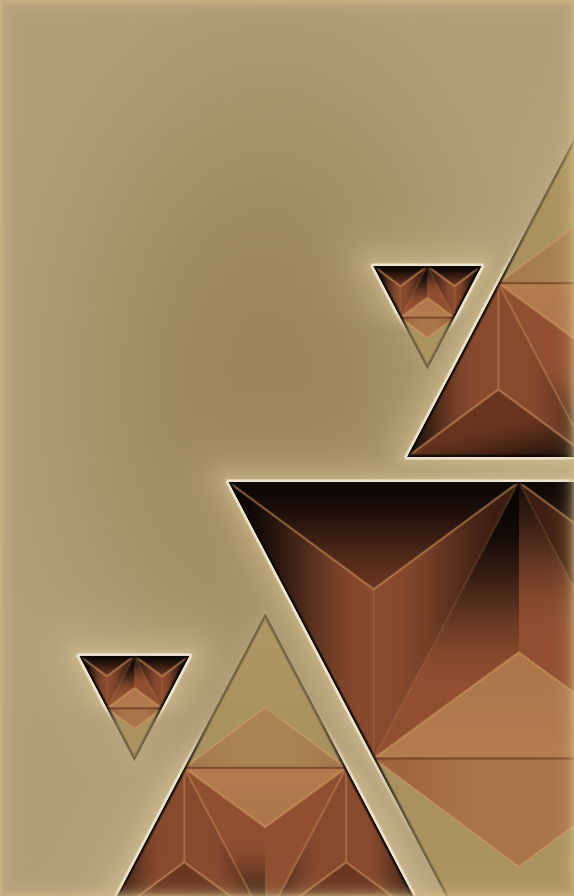
Give the GLSL for this background, as a WebGL 1 fragment shader.

```glsl
precision highp float;
// Faceted copper triangles with glowing rims on a soft olive-beige backdrop.

uniform vec2 u_resolution;

#define SLOPE 0.525        // half base divided by height
#define FOLD_WIDTH 0.0021
#define RIM_WIDTH 0.0036
#define GLOW_REACH 0.021
#define GLOW_STRENGTH 0.62
#define FRAME_REACH 0.0065
#define FRAME_STRENGTH 0.65

const vec3 BLACK = vec3(0.045, 0.025, 0.018);
const vec3 UMBER = vec3(0.36, 0.18, 0.105);
const vec3 RUST = vec3(0.57, 0.31, 0.19);
const vec3 COPPER = vec3(0.67, 0.46, 0.29);
const vec3 TAN = vec3(0.66, 0.57, 0.37);
const vec3 OLIVE = vec3(0.61, 0.53, 0.355);
const vec3 BEIGE = vec3(0.69, 0.62, 0.475);
const vec3 CREAM = vec3(0.86, 0.78, 0.60);
const vec3 RIM = vec3(0.95, 0.92, 0.84);

float segmentDistance(vec2 p, vec2 a, vec2 b) {
  vec2 ab = b - a;
  return length(p - a - ab * clamp(dot(p - a, ab) / dot(ab, ab), 0.0, 1.0));
}

// Fold between two points given in facet units: half base and height are 1.
float fold(vec2 p, vec2 a, vec2 b) {
  vec2 unit = vec2(SLOPE, 1.0);
  return segmentDistance(p, a * unit, b * unit);
}

// Facet colour; a = distance from the axis, v = height from base to apex.
vec3 facetColor(float a, float v, float side, float lift) {
  if (v > 0.5) {                                   // pale tip
    vec3 upper = mix(COPPER, RUST, 0.5 * smoothstep(0.1, 0.5, a));
    upper = mix(upper, TAN, lift * 5.0);
    return v < 0.696 - 0.392 * a ? upper : mix(TAN * 0.95, TAN * 1.04, v);
  }
  if (a < v) {                                     // central pyramid
    if (v > 0.308 + 0.384 * a) return mix(COPPER * 0.94, COPPER * 1.05, v * 2.0);
    float light = v + lift + 0.10 * step(0.0, side);
    return mix(BLACK, RUST, smoothstep(0.04, 0.38, light));
  }
  if (v < 0.194 - 0.388 * abs(a - 0.5)) {          // base facet
    float light = v + lift * (0.4 + 1.2 * a);
    return mix(BLACK, UMBER * 1.15, smoothstep(-0.01, 0.21, light));
  }
  if (a > 0.5) return mix(RUST * 0.93, BLACK, smoothstep(0.52, 0.98, a - lift));
  return mix(UMBER * 0.65, RUST * 0.93, smoothstep(0.05, 0.45, a + lift));
}

// Adds one triangle: base centre, height, and direction (1 up, -1 down).
void addTriangle(vec2 p, vec2 base, float size, float dir,
                 inout vec3 face, inout float cover, inout vec2 light) {
  float px = 1.0 / u_resolution.y;
  vec2 q = (p - base) * vec2(1.0, dir) / size;
  float side = q.x;
  q.x = abs(q.x);
  float a = q.x / SLOPE;
  float v = q.y;
  float lift = 0.05 + 0.05 * dir;

  // Signed distance to the outline
  vec2 corner = vec2(SLOPE, 0.0);
  float edge = min(segmentDistance(q, vec2(0.0), corner),
                   segmentDistance(q, corner, vec2(0.0, 1.0))) * size;
  float d = (v > 0.0 && a < 1.0 - v) ? -edge : edge;
  float body = 1.0 - smoothstep(0.42, 0.68, v);

  // Halo and bright rim, strongest around the dark half
  float outside = max(d, 0.0);
  float halo = exp(-outside / GLOW_REACH) * mix(0.3, 1.0, body);
  float rim = (1.0 - smoothstep(RIM_WIDTH * 0.5, RIM_WIDTH + px * 0.5, outside)) * body;
  light = max(light, vec2(halo, rim));

  // Facets, then bright folds
  vec3 color = facetColor(a, v, side, lift);
  vec2 knee = vec2(0.5, 0.194);
  vec2 waist = vec2(0.5);
  float crease = min(fold(q, knee, vec2(0.0)), fold(q, knee, vec2(1.0, 0.0)));
  crease = min(crease, fold(q, vec2(0.0, 0.308), waist));
  crease = min(crease, fold(q, vec2(0.0, 0.696), waist));
  float faint = min(fold(q, knee, waist), fold(q, vec2(0.0), waist));
  float bright = 1.0 - smoothstep(0.0003, FOLD_WIDTH, crease * size);
  float soft = 1.0 - smoothstep(0.0003, FOLD_WIDTH, faint * size);
  color = mix(color, vec3(0.82, 0.60, 0.38), max(bright * 0.55, soft * (0.15 + 3.0 * lift * 0.8)));

  // Dark waist seam and inner outline
  float seam = 1.0 - smoothstep(0.0003, FOLD_WIDTH, fold(q, vec2(0.0, 0.5), waist) * size);
  color = mix(color, UMBER, seam * 0.6);
  float outline = 1.0 - smoothstep(0.001, 0.0042, edge);
  color = mix(color, BLACK, outline * mix(0.35, 0.9, body));

  float inside = 1.0 - smoothstep(-0.5 * px, 0.5 * px, d);
  face = mix(face, color, inside);
  cover = max(cover, inside);
}

void main() {
  vec2 p = gl_FragCoord.xy / u_resolution.y;
  float width = u_resolution.x / u_resolution.y;

  // Backdrop: olive centre fading to beige
  float r = length((p - vec2(0.47 * width, 0.57)) * vec2(1.5, 0.95));
  vec3 color = mix(OLIVE, BEIGE, smoothstep(0.05, 0.5, r));

  // Triangles, anchored to the canvas width
  vec2 s = vec2(p.x * 0.6406 / width, p.y);
  vec3 face = BLACK;
  float cover = 0.0;
  vec2 light = vec2(0.0);
  addTriangle(s, vec2(0.579, 0.462), 0.617, -1.0, face, cover, light);
  addTriangle(s, vec2(0.658, 0.490), 0.388, 1.0, face, cover, light);
  addTriangle(s, vec2(0.296, -0.029), 0.344, 1.0, face, cover, light);
  addTriangle(s, vec2(0.477, 0.703), 0.115, -1.0, face, cover, light);
  addTriangle(s, vec2(0.150, 0.268), 0.117, -1.0, face, cover, light);
  color = mix(color, CREAM, light.x * GLOW_STRENGTH);
  color = mix(color, RIM, light.y * 0.9);
  color = mix(color, face, cover);

  // Soft cream frame
  float inset = min(min(p.x, width - p.x), min(p.y, 1.0 - p.y));
  color = mix(color, CREAM * vec3(0.98, 0.95, 0.88), exp(-inset / FRAME_REACH) * FRAME_STRENGTH);
  gl_FragColor = vec4(color, 1.0);
}
```
